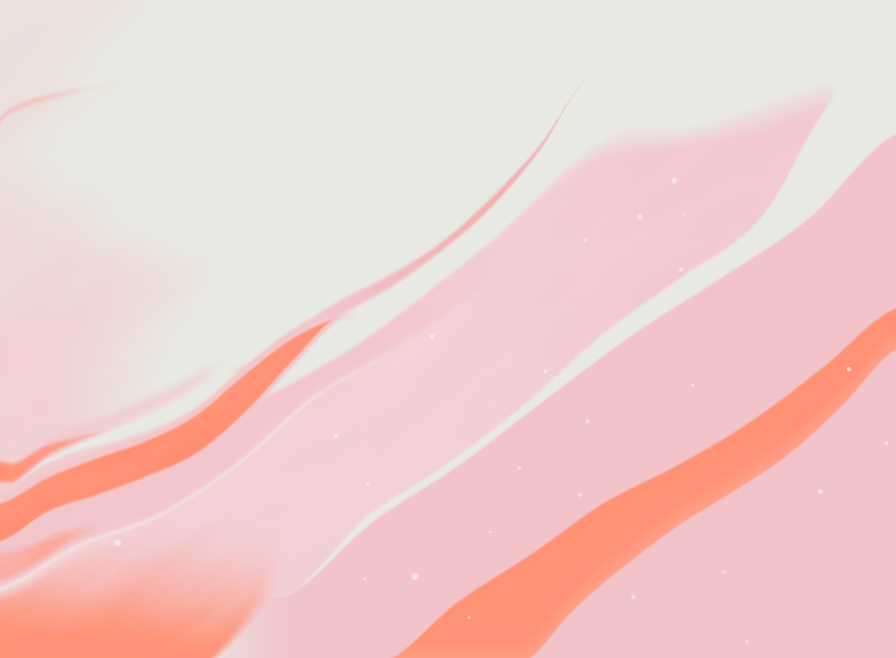
A Shadertoy shader for this background:

```glsl
const vec3 CREAM = vec3(.91, .915, .89);
const vec3 ROSE = vec3(.95, .765, .79);
const vec3 BLUSH = vec3(.95, .82, .84);
const vec3 CORAL = vec3(1., .57, .46);
const vec3 SALMON = vec3(.98, .69, .67);

vec2 hash2(vec2 c) {
    vec3 h = fract(c.xyx * vec3(.1031, .103, .0973));
    h += dot(h, h.yzx + 33.33);
    return fract((h.xx + h.yz) * h.zy);
}

float gradDot(vec2 cell, vec2 f, vec2 corner) {
    return dot(hash2(cell + corner + 40.) * 2. - 1., f - corner);
}

float noise(vec2 p) {
    vec2 i = floor(p), f = p - i, u = f * f * (3. - 2. * f);
    return mix(mix(gradDot(i, f, vec2(0)), gradDot(i, f, vec2(1, 0)), u.x),
               mix(gradDot(i, f, vec2(0, 1)), gradDot(i, f, vec2(1)), u.x), u.y);
}

float fbm(vec2 p) {
    float sum = 0., amp = 1.;
    for (int k = 0; k < 4; k++) {
        sum += amp * noise(p);
        p = p * 2.03 + 7.1;
        amp *= .5;
    }
    return sum;
}

// Smooth curve through eight evenly spaced heights between a and b
float curve(float x, float a, float b, float h[8]) {
    float t = clamp((x - a) / (b - a), 0., 1.) * 7.;
    int i = min(int(t), 6);
    float f = t - float(i), p = h[i], q = h[i + 1];
    float m = (q - h[max(i - 1, 0)]) * .5, n = (h[min(i + 2, 7)] - p) * .5;
    return p + f * (m + f * (3. * (q - p) - 2. * m - n + f * (2. * (p - q) + m + n)));
}

float band(float y, float low, float high, float soft) {
    return smoothstep(0., soft, min(y - low, high - y));
}

float below(float edge, float soft, float v) {
    return 1. - smoothstep(edge - soft, edge + soft, v);
}

void mainImage(out vec4 fragColor, in vec2 fragCoord) {
    vec2 uv = fragCoord / iResolution.xy, q = fragCoord / iResolution.y;
    float x = uv.x, y = uv.y;
    vec2 along = mat2(.83, -.56, .56, .83) * q;
    float streak = fbm(along * vec2(4., 17.));
    float cloud = fbm(q * 5.);
    vec3 col = CREAM;

    // Feathered haze on the left
    float reach = curve(y, .26, 1., float[8](.25, .15, .16, .21, .13, .05, .11, .17));
    float haze = below(reach - .03, .085, x + streak * .06 + cloud * .03);
    haze *= mix(.9, .38, smoothstep(.38, .78, y)) * (.88 + .3 * streak);
    col = mix(col, vec3(.955, .79, .81), clamp(haze, 0., 1.));
    float wisp = y - .814 - .167 * sqrt(x);
    float wispFade = below(.08, .05, x);
    col = mix(col, SALMON, .55 * wispFade * exp(-wisp * wisp * 40000.));
    col = mix(col, ROSE, .35 * wispFade * step(wisp, 0.) * exp(wisp * 45.));

    // Cream sliver with its coral and pink rims
    float sliverLow = curve(x, .013, .28, float[8](.262, .291, .312, .326, .346, .371, .404, .454));
    float sliverTop = curve(x, .013, .28, float[8](.266, .305, .33, .351, .372, .397, .429, .461));
    float leftPart = below(.23, .025, x);
    col = mix(col, ROSE, .65 * leftPart * band(y, sliverTop - .01, sliverTop + .035, .025));
    col = mix(col, CREAM, leftPart * band(y, sliverLow, sliverTop, .008));
    float lick = band(y, sliverTop - .004, sliverTop + .038 * (1. - x / .125), .011);
    col = mix(col, mix(CORAL, SALMON, x * 6.), lick * step(x, .125));

    // Tapering pink stroke
    float strokeTop = curve(x, .267, .658, float[8](.447, .5, .548, .587, .635, .702, .784, .887));
    float strokeLow = curve(x, .267, .658, float[8](.415, .459, .514, .557, .611, .677, .766, .881));
    float stroke = band(y, strokeLow, strokeTop, .011) * smoothstep(.25, .29, x) * step(x, .658);
    col = mix(col, mix(ROSE, vec3(.95, .69, .7), smoothstep(.35, .55, x)), stroke);

    // Broad pale body, softer toward its upper right
    float bodyTop = curve(x, 0., .9375, float[8](.211, .282, .376, .48, .619, .77, .803, .858));
    float bodyLow = curve(x, .319, .9375, float[8](.092, .211, .291, .383, .491, .578, .668, .858));
    float feather = mix(.006, .028, smoothstep(.55, .75, x));
    float body = below(bodyTop + streak * feather * .5, feather, y);
    body *= smoothstep(-.004, .006, y - bodyLow) * below(.929, .012, x);
    vec3 bodyColor = mix(BLUSH, vec3(.95, .79, .83), smoothstep(.4, .8, x));
    float vein = y - curve(x, 0., .612, float[8](.105, .17, .215, .291, .395, .465, .543, .64));
    bodyColor = mix(bodyColor, ROSE, .75 * smoothstep(-.015, .02, vein) * below(.5, .12, x));
    col = mix(col, bodyColor + .012 * streak, body);

    // Lower pink field
    float fieldTop = curve(x, .319, 1., float[8](.094, .207, .294, .395, .493, .578, .668, .796));
    col = mix(col, ROSE, below(fieldTop, .004, y) * smoothstep(.2, .34, x));

    // Coral pool in the lower left corner
    float poolEdge = .315 - 1.9 * pow(max(.2 - y, 0.), 2.);
    float pool = below(poolEdge, .008 + .06 * y, x) * below(-.012, .012, vein);
    float heat = 1. - smoothstep(.02, .25, y + x * .1 + streak * .025);
    col = mix(col, mix(SALMON, CORAL, heat), pool * heat);
    float tongue = band(vein, .002, .064 - .3 * x, .02) * below(.09, .04, x);
    col = mix(col, mix(SALMON, CORAL, .4 + streak), .8 * tongue);
    col = mix(col, vec3(.95, .89, .88), exp(-vein * vein * 60000.) * mix(.75, .18, smoothstep(.3, .48, x)) * below(.58, .04, x));

    // Upper coral ribbon and its pink rim
    float ribbonTop = curve(x, 0., .3815, float[8](.238, .278, .307, .333, .371, .433, .489, .521));
    float ribbonLow = curve(x, 0., .3815, float[8](.174, .22, .245, .273, .307, .369, .449, .521));
    float rim = band(y, ribbonLow - .012, ribbonTop + .015, .012) * below(.385, .02, x);
    col = mix(col, vec3(.95, .78, .79), rim);
    col = mix(col, CORAL + vec3(0., .025, .035) * streak, band(y, ribbonLow, ribbonTop, .007));

    // Lower coral ribbon, paler along its underside
    float bandTop = curve(x, .43, 1., float[8](-.002, .089, .161, .239, .296, .362, .445, .535));
    float bandLow = curve(x, .583, 1., float[8](-.012, .073, .142, .202, .252, .307, .381, .465));
    vec3 bandColor = mix(vec3(1., .62, .53), CORAL, smoothstep(0., .045, y - bandLow));
    col = mix(col, bandColor, band(y, bandLow, bandTop, .007));

    // Scattered pale specks
    vec2 cell = floor(q * 13.), rnd = hash2(cell + 5.), size = hash2(cell + 91.);
    float d = length(fract(q * 13.) - .2 - .6 * rnd);
    float speck = below(.025 + .045 * size.x * size.x, .02, d) * step(.83, size.y);
    col = mix(col, vec3(.96, .92, .9), .8 * speck * below(bodyTop - .03, .02, y));
    fragColor = vec4(col, 1.);
}
```
